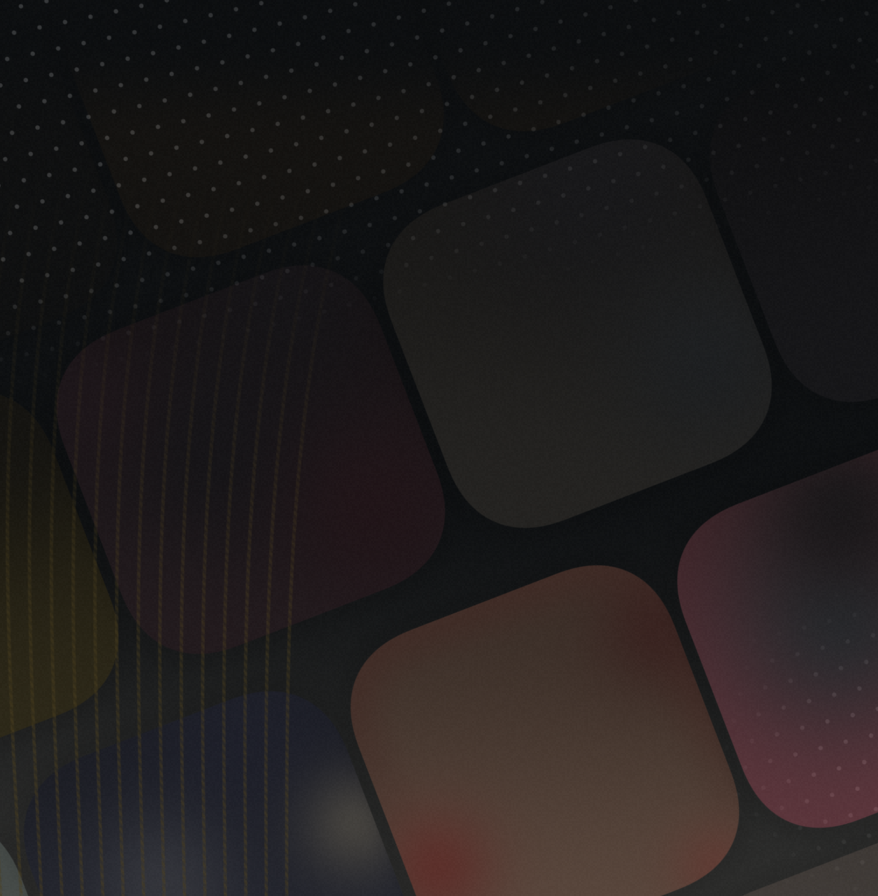
This background is drawn by a Shadertoy shader. Its source:

```glsl
// Dim rounded tiles on a tilted lattice, overlaid with halftone dots and curved gold threads.

// Lattice and tile shape, in canvas heights
const vec2 AXIS = vec2(0.933, 0.360);         // direction of a tile row
const vec2 COLUMN_STEP = vec2(0.3646, 0.1406);
const vec2 ROW_START[4] = vec2[4](
    vec2(0.2786, 0.9297), vec2(0.2799, 0.4870),
    vec2(0.2435, 0.0117), vec2(0.2604, -0.4206));
const float TILE_HALF = 0.1888;
const float CORNER = 0.1060;
const float CORNER_POWER = 2.4;               // above 2 gives a softer corner
const float TOP_SHADE = 0.66;                 // brightness at the top of a tile
const float GAP_SHADE = 0.92;                 // darkening beside a tile

// Colours
const vec3 BACK_TOP = vec3(0.055, 0.063, 0.070);
const vec3 BACK_BOTTOM = vec3(0.180, 0.180, 0.175);
const vec3 TOP_ROW_TINT = vec3(0.080, 0.074, 0.066);
const vec3 BOTTOM_ROW_TINT = vec3(0.370, 0.340, 0.320);
const vec3 TINT[8] = vec3[8](
    vec3(0.178, 0.160, 0.098), vec3(0.138, 0.106, 0.118),
    vec3(0.142, 0.137, 0.129), vec3(0.088, 0.088, 0.097),
    vec3(0.400, 0.430, 0.415), vec3(0.160, 0.168, 0.208),
    vec3(0.350, 0.278, 0.238), vec3(0.365, 0.210, 0.235));
const vec3 RIM_RED = vec3(0.260, 0.165, 0.145);
const vec3 GOLD = vec3(0.300, 0.250, 0.120);

// Overlays
const vec2 DOT_CELL = vec2(0.029, 0.027);
const float DOT_RADIUS = 0.0024;
const float DOT_GAIN = 0.16;
const float THREAD_GAP = 0.0228;
const float THREAD_WIDTH = 0.0018;
const float THREAD_END = 0.325;
const float GRAIN = 0.014;

float hash(vec2 p) {
    vec3 q = fract(vec3(p.xyx) * 0.1031);
    q += dot(q, q.yzx + 33.33);
    return fract((q.x + q.y) * q.z);
}

float tileDistance(vec2 p) {
    vec2 local = vec2(dot(p, AXIS), dot(p, vec2(-AXIS.y, AXIS.x)));
    vec2 q = abs(local) - TILE_HALF + CORNER;
    vec2 o = pow(max(q, 0.0), vec2(CORNER_POWER));
    return pow(o.x + o.y, 1.0 / CORNER_POWER) + min(max(q.x, q.y), 0.0) - CORNER;
}

void glow(inout vec3 colour, vec2 p, vec2 centre, float radius, vec3 light) {
    vec2 d = (p - centre) / radius;
    colour = mix(colour, light, exp(-dot(d, d)));
}

// Base gradient of a tile, then its own pools of colour
vec3 tileColour(int row, int col, vec2 p, vec2 offset, float d) {
    vec3 c = row == 0 ? TOP_ROW_TINT : BOTTOM_ROW_TINT;
    if (row == 1 || row == 2) c = TINT[(row - 1) * 4 + col];
    if (row > 0) c *= mix(1.0, TOP_SHADE, smoothstep(-0.20, 0.20, offset.y));
    int id = row * 4 + col;
    if (id == 4) {          // olive
        glow(c, p, vec2(0.02, 0.53), 0.13, vec3(0.082, 0.078, 0.066));
    } else if (id == 5) {   // plum
        glow(c, p, vec2(0.32, 0.66), 0.12, vec3(0.084, 0.078, 0.088));
        glow(c, p, vec2(0.25, 0.50), 0.13, vec3(0.086, 0.081, 0.092));
        glow(c, p, vec2(0.09, 0.55), 0.07, vec3(0.115, 0.087, 0.102));
        glow(c, p, vec2(0.42, 0.43), 0.10, vec3(0.128, 0.082, 0.096));
    } else if (id == 6) {   // slate
        glow(c, p, vec2(0.66, 0.80), 0.14, vec3(0.094, 0.094, 0.102));
        glow(c, p, vec2(0.79, 0.60), 0.10, vec3(0.116, 0.123, 0.130));
    } else if (id == 9) {   // blue
        glow(c, p, vec2(0.27, 0.17), 0.12, vec3(0.118, 0.124, 0.165));
        glow(c, p, vec2(0.18, 0.01), 0.08, vec3(0.200, 0.205, 0.230));
        glow(c, p, vec2(0.397, 0.08), 0.06, vec3(0.265, 0.255, 0.240));
    } else if (id == 10) {  // copper
        c = mix(c, RIM_RED, 0.6 * smoothstep(-0.06, 0.0, d) * smoothstep(0.0, 0.25, p.y));
        glow(c, p, vec2(0.488, 0.03), 0.065, vec3(0.360, 0.190, 0.170));
        glow(c, p, vec2(0.735, 0.30), 0.07, vec3(0.225, 0.140, 0.128));
        glow(c, p, vec2(0.80, 0.03), 0.05, vec3(0.370, 0.235, 0.205));
    } else if (id == 11) {  // rose
        glow(c, p, vec2(0.94, 0.31), 0.13, vec3(0.165, 0.170, 0.183));
        glow(c, p, vec2(0.94, 0.43), 0.10, vec3(0.105, 0.095, 0.102));
    }
    return c;
}

// Staggered dots, fading away from the upper left and the lower right
float dots(vec2 p, float px) {
    vec2 q = vec2(dot(p, vec2(0.97, 0.24)), dot(p, vec2(-0.24, 0.97)));
    q.y += 0.008 * sin(5.0 * p.x);
    q /= DOT_CELL;
    q.x += 0.5 * mod(floor(q.y), 2.0);
    float d = length((fract(q) - 0.5) * DOT_CELL) - DOT_RADIUS;
    float upper = smoothstep(0.0, 0.20, p.y - 0.54 - 0.18 * p.x) * mix(1.0, 0.35, smoothstep(0.0, 0.9, p.x));
    float lower = 0.5 * (1.0 - smoothstep(0.03, 0.22, distance(p, vec2(0.98, 0.17))));
    return smoothstep(px, -px, d) * (upper + lower);
}

// Bending threads with a fine twisted weave
float threads(vec2 p, float px) {
    float bend = 0.12 * p.y * p.y * p.y - 0.059 * p.y * (1.0 - p.x / THREAD_END);
    float x = p.x - bend - THREAD_END + 0.005;
    float d = abs(fract(x / THREAD_GAP + 0.5) - 0.5) * THREAD_GAP - THREAD_WIDTH;
    float weave = 0.75 + 0.25 * sin(700.0 * (p.y + p.x));
    float fade = 1.0 - smoothstep(0.08, 0.88, p.y);
    return smoothstep(px, -px, d) * weave * fade * step(x, THREAD_GAP * 0.5);
}

void mainImage(out vec4 fragColor, in vec2 fragCoord) {
    vec2 p = fragCoord / iResolution.y;
    float px = 1.0 / iResolution.y;
    vec3 colour = mix(BACK_BOTTOM, BACK_TOP, smoothstep(-0.05, 0.50, p.y));

    // Tiles, each with a narrow shadow around it
    for (int row = 0; row < 4; row++) {
        for (int col = 0; col < 4; col++) {
            vec2 offset = p - ROW_START[row] - float(col - 1) * COLUMN_STEP;
            float d = tileDistance(offset);
            colour *= mix(GAP_SHADE, 1.0, smoothstep(0.0, 0.03, d));
            float cover = smoothstep(px, -px, d) * smoothstep(0.96, 0.84, p.y);
            if (row + col == 0) cover *= 0.3;
            colour = mix(colour, tileColour(row, col, p, offset, d), cover);
        }
    }

    colour = mix(colour, GOLD, 0.52 * threads(p, px));
    colour += DOT_GAIN * dots(p, px);
    colour += GRAIN * (hash(floor(p * 512.0)) - 0.5);
    fragColor = vec4(colour, 1.0);
}
```
